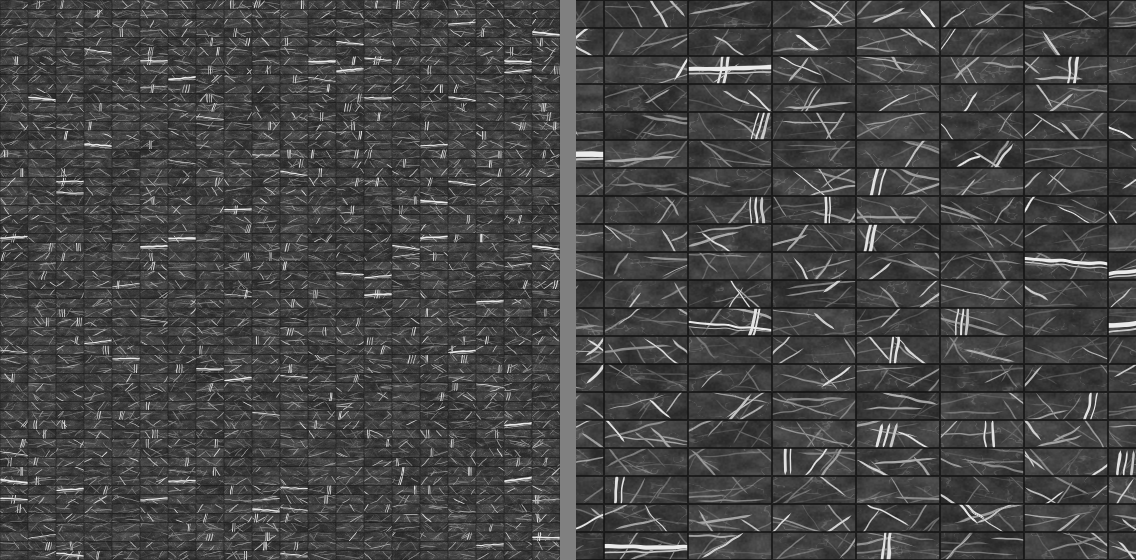
Left, the full canvas; right, a detail of the centre.
This texture is drawn by a WebGL 1 fragment shader. Its source:

```glsl
precision highp float;
// Stacked dark marble tiles, three times as wide as tall, with thin dark joints.
// Each tile hashes its own tone, cloudy noise, hairlines and crossing pale veins;
// some tiles add a steep pair of veins or a broad split band.

#define COLUMNS 20.0
#define ROWS 60.0
#define VEINS 6
#define JOINT_WIDTH 0.055
#define VEIN_WIDTH 0.062
#define PAIR_CHANCE 0.17
#define BAND_CHANCE 0.06
#define TONE_DARK 0.2
#define TONE_LIGHT 0.262
#define JOINT_COLOR vec3(0.07)
#define VEIN_COLOR vec3(0.92)

uniform vec2 u_resolution;

vec4 hash4(vec2 p) {
  vec4 q = fract(p.xyxy * vec4(0.1031, 0.1030, 0.0973, 0.1099));
  q += dot(q, q.wzxy + 33.33);
  return fract((q.xxyz + q.yzzw) * q.zywx);
}

float noise(vec2 p) {
  vec2 i = floor(p), f = fract(p);
  f = f * f * (3.0 - 2.0 * f);
  float low = mix(hash4(i).x, hash4(i + vec2(1.0, 0.0)).x, f.x);
  float high = mix(hash4(i + vec2(0.0, 1.0)).x, hash4(i + 1.0).x, f.x);
  return mix(low, high, f.y);
}

float fbm(vec2 p) {
  float sum = 0.0, gain = 0.53;
  for (int i = 0; i < 4; i++) {
    sum += gain * noise(p);
    p = p * 2.1 + 17.3;
    gain *= 0.5;
  }
  return sum;
}

// Share of a pixel-wide window at distance d covered by a line
float coverage(float d, float halfWidth, float pixel) {
  float overlap = min(d + 0.5 * pixel, halfWidth) - max(d - 0.5 * pixel, -halfWidth);
  return clamp(overlap / pixel, 0.0, 1.0);
}

// Straight stroke that thins toward both ends
float stroke(vec2 p, vec2 center, float angle, float halfLength, float width, float pixel) {
  vec2 dir = vec2(cos(angle), sin(angle));
  vec2 q = p - center;
  float taper = 1.0 - smoothstep(0.65, 1.0, abs(dot(q, dir)) / halfLength);
  return coverage(abs(dot(q, vec2(-dir.y, dir.x))), 0.5 * width * taper, pixel);
}

// Scattered veins: mostly slanted and short, some long and nearly level
float scatteredVeins(vec2 p, vec2 seedTile, float pixel) {
  float amount = 0.0;
  for (int i = 0; i < VEINS; i++) {
    vec2 seed = seedTile + float(i + 1) * vec2(31.7, 73.3);
    vec4 place = hash4(seed), look = hash4(seed + 211.0);
    float level = step(0.68, look.x);
    float side = place.z < 0.5 ? -1.0 : 1.0;
    float angle = side * mix(mix(0.4, 1.05, place.w), 0.32 * place.w, level);
    float halfLength = mix(0.5, 1.0, look.y) * (1.0 + 0.7 * level);
    float strength = mix(0.15, 1.0, look.z * look.z) * (1.0 - 0.3 * level);
    float width = VEIN_WIDTH * mix(0.6, 1.6, look.w * look.z);
    vec2 center = vec2(place.x * 3.0, mix(0.1, 0.9, place.y));
    amount = max(amount, strength * stroke(p, center, angle, halfLength, width, pixel));
  }
  return amount;
}

// Two steep veins side by side, now and then a third
float steepPair(vec2 p, vec2 seedTile, float pixel) {
  vec4 r = hash4(seedTile + 401.0), s = hash4(seedTile + 457.0);
  float amount = 0.0;
  for (int i = 0; i < 3; i++) {
    float k = float(i);
    vec2 center = vec2(0.3 + 2.2 * r.y + k * mix(0.13, 0.28, r.z), 0.5 + 0.2 * (s.x - 0.5));
    float width = VEIN_WIDTH * mix(0.8, 1.9, fract(s.y + 0.37 * k));
    float line = stroke(p, center, mix(1.3, 1.62, r.w), mix(0.5, 0.85, s.z), width, pixel);
    amount = max(amount, line * (i < 2 ? 0.95 : 0.8 * step(0.8, s.w)));
  }
  return amount * step(r.x, PAIR_CHANCE);
}

// Bright level band split lengthwise into a broad and a narrow strand
float splitBand(vec2 p, vec2 seedTile, float pixel) {
  vec4 r = hash4(seedTile + 503.0), s = hash4(seedTile + 557.0);
  float width = mix(0.06, 0.2, r.z);
  float angle = mix(-0.16, 0.16, r.w);
  vec2 center = vec2(mix(1.0, 2.0, s.x), mix(0.35, 0.7, r.y));
  float broad = stroke(p, center, angle, 2.4, width, pixel);
  vec2 offset = vec2(0.0, 0.08 + 0.6 * width);
  float narrow = stroke(p, center - offset, angle + 0.1 * (s.y - 0.5), 2.1, 0.4 * width, pixel);
  return max(broad, 0.8 * narrow) * step(r.x, BAND_CHANCE);
}

void main() {
  vec2 grid = gl_FragCoord.xy / u_resolution * vec2(COLUMNS, ROWS);
  vec2 seedTile = floor(grid) * vec2(7.31, 3.77) + 5.0;
  vec2 p = fract(grid) * vec2(3.0, 1.0);
  float pixel = ROWS / u_resolution.y;
  vec4 variety = hash4(seedTile + 7.0);
  vec2 stone = p + variety.zw * 90.0;

  // Clouded stone with faint wandering hairlines and grain
  float clouds = fbm(stone * vec2(1.5, 2.6));
  float ridge = abs(fbm(stone * vec2(0.9, 1.5) + 41.0) - 0.5);
  float hairline = (1.0 - smoothstep(0.0, 0.025, ridge)) * smoothstep(0.35, 0.65, clouds);
  float tone = mix(TONE_DARK, TONE_LIGHT, variety.x);
  tone += 0.19 * (clouds - 0.46) + 0.1 * hairline + 0.04 * (noise(stone * 14.0) - 0.5);
  vec3 color = vec3(max(tone, 0.16));

  // Pale veins, slightly bent by noise
  vec2 bent = p + 0.09 * (vec2(noise(stone * 2.2), noise(stone * 2.2 + 57.0)) - 0.5);
  float veins = max(scatteredVeins(bent, seedTile, pixel), steepPair(bent, seedTile, pixel));
  veins = max(veins, splitBand(bent, seedTile, pixel));
  color = mix(color, VEIN_COLOR, veins);

  // Dark joints on the tile borders
  vec2 border = min(p, vec2(3.0, 1.0) - p);
  float joint = max(coverage(border.x, 0.5 * JOINT_WIDTH, pixel),
                    coverage(border.y, 0.5 * JOINT_WIDTH, pixel));
  gl_FragColor = vec4(mix(color, JOINT_COLOR, joint), 1.0);
}
```
